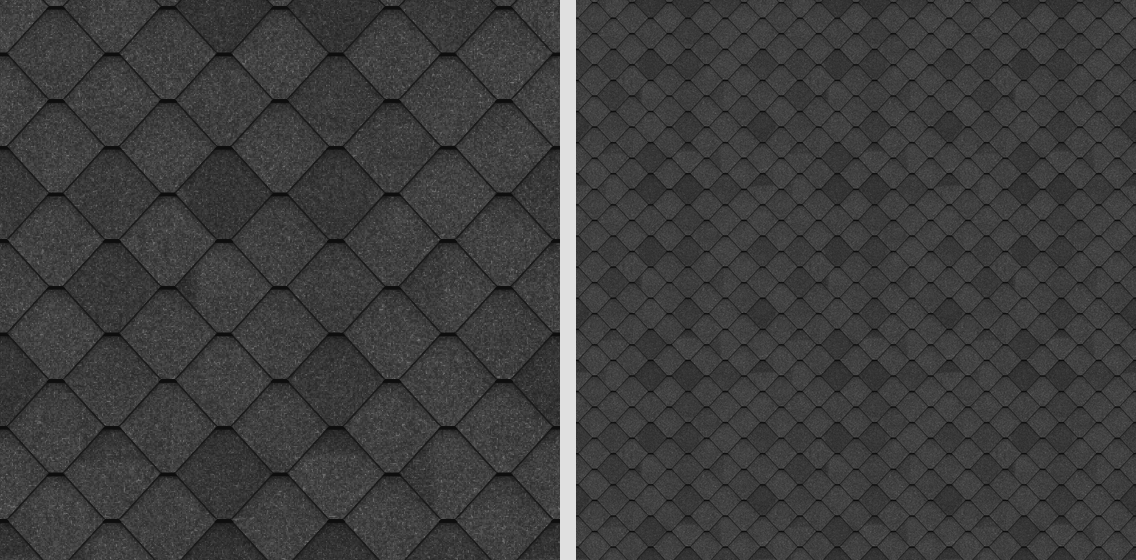
Left: one tile. Right: repeated 3 by 3.
Reproduce this texture procedurally as a three.js fragment shader.

```glsl
varying vec2 vUv;

const vec2 REPEATS = vec2(5.0, 6.0);       // tabs across and down, per lattice
const vec2 CENTRE_A = vec2(0.5, 0.434);    // tab centres, in cells
const vec2 CENTRE_B = vec2(0.0, 0.934);
const float FLAT_HALF = 0.06;              // half width of the flat tab end, in cells
const float BAR_HEIGHT = 0.0062;           // dark slot under each tab end
const float LINE_UPPER = 0.0023;           // seam width on the overlapped tab
const float LINE_LOWER = 0.0005;           // seam width on the overlapping tab
const float SOFT = 0.0012;                 // edge smoothing
const float SHADOW_REACH = 0.006;
const float SHADOW_DEPTH = 0.30;
const float TOP_REACH = 0.009;
const float TOP_DEPTH = 0.34;
const float PATCH_A = 0.06;                // darkest patch on each lattice
const float PATCH_B = 0.25;
const float GRAIN_FINE = 0.12;
const float GRAIN_COARSE = 0.045;
const float SPECK = 0.16;
const float MOTTLE = 0.022;
const vec3 FELT = vec3(0.252);
const vec3 SEAM = vec3(0.095);
const vec3 SLOT = vec3(0.055);

float hash(vec2 p) {
  vec3 h = fract(p.xyx * 0.1031);
  h += dot(h, h.yzx + 33.33);
  return fract((h.x + h.y) * h.z);
}

// Value noise that wraps after the given number of cells
float noise(vec2 uv, float cells, float seed) {
  vec2 p = uv * cells;
  vec2 i = floor(p);
  vec2 f = fract(p);
  f = f * f * (3.0 - 2.0 * f);
  vec2 lo = mod(i, cells) + seed;
  vec2 hi = mod(i + 1.0, cells) + seed;
  return mix(mix(hash(lo), hash(vec2(hi.x, lo.y)), f.x),
             mix(hash(vec2(lo.x, hi.y)), hash(hi), f.x), f.y);
}

// Sloped-side measure of a tab around its centre
float tabMeasure(vec2 q) {
  return abs(q.x) / (0.5 - FLAT_HALF * 2.0) + abs(q.y) / 0.5;
}

// Darkening of a tab, starting at a soft straight border
float tabPatch(vec2 q, vec2 id, float limit) {
  float pick = hash(id + 11.0);
  float side = pick < 0.55 ? q.y : (pick < 0.8 ? -q.x : q.x);
  float border = mix(-0.65, 0.3, hash(id + 29.0));
  float strength = limit * hash(id + 53.0);
  return strength * smoothstep(border, border + 0.09, side);
}

void main() {
  // Two staggered lattices; the nearer tab owns the point
  vec2 p = vUv * REPEATS;
  vec2 a = p - CENTRE_A + 0.5;
  vec2 b = p - CENTRE_B + 0.5;
  vec2 qa = fract(a) - 0.5;
  vec2 qb = fract(b) - 0.5;
  bool first = tabMeasure(qa) < tabMeasure(qb);
  vec2 q = first ? qa : qb;
  vec2 id = mod(floor(first ? a : b), REPEATS) + (first ? 0.0 : 70.0);

  // Distances to the sloped sides and the flat ends, in canvas units
  float run = 0.5 - FLAT_HALF * 2.0;
  float sideLimit = 0.25 / run + 0.5;
  float side = (sideLimit - tabMeasure(q)) / length(REPEATS / vec2(run, 0.5));
  float top = (0.5 - q.y) / REPEATS.y;
  float bottom = (0.5 + q.y) / REPEATS.y;
  float upper = smoothstep(-0.05, 0.05, q.y);

  // Mineral grain, bright specks and broad mottling
  float fine = noise(vUv, 420.0, 3.0);
  float coarse = noise(vUv, 190.0, 601.0);
  float speck = smoothstep(0.72, 0.98, noise(vUv, 360.0, 211.0));
  float tone = GRAIN_FINE * (fine - 0.5) + GRAIN_COARSE * (coarse - 0.5);
  tone += SPECK * speck * (0.4 + 0.6 * coarse);
  tone += MOTTLE * (noise(vUv, 18.0, 97.0) - 0.5);
  vec3 colour = FELT + tone;

  // Worn patches and soft shadows from the tabs above
  colour *= 1.0 - tabPatch(q, id, first ? PATCH_A : PATCH_B);
  colour *= 1.0 - SHADOW_DEPTH * upper * exp(-max(side, 0.0) / SHADOW_REACH);
  colour *= 1.0 - TOP_DEPTH * exp(-max(top - BAR_HEIGHT, 0.0) / TOP_REACH);

  // Seams along the sides, slots at the flat ends
  float width = mix(LINE_LOWER, LINE_UPPER, upper) * (0.8 + 0.4 * coarse);
  float seam = 1.0 - smoothstep(width - SOFT, width + SOFT, side);
  float slot = 1.0 - smoothstep(BAR_HEIGHT - SOFT, BAR_HEIGHT + SOFT, top);
  slot = max(slot, 1.0 - smoothstep(0.0, SOFT, bottom));
  colour = mix(colour, SEAM, seam * 0.9);
  colour = mix(colour, SLOT, slot);

  gl_FragColor = vec4(colour, 1.0);
}
```
